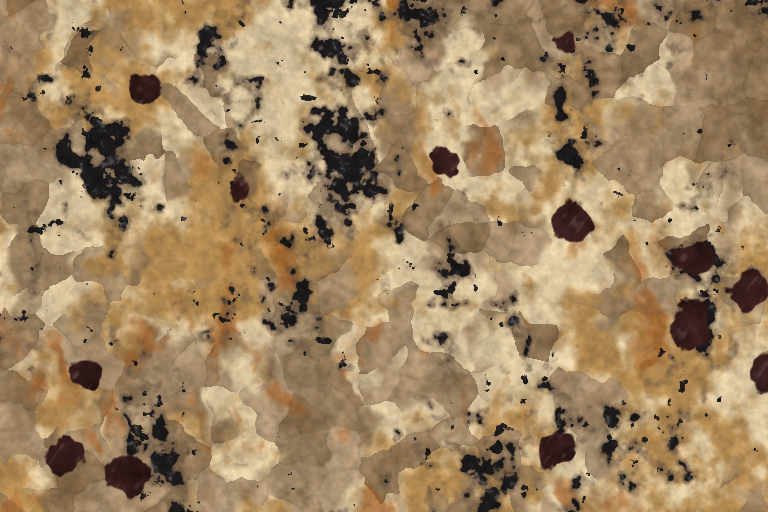
Reproduce this texture procedurally as a WebGL 1 fragment shader.

```glsl
precision highp float;
// Polished granite: cream and gold feldspar, smoky quartz grains, ragged
// upright streaks of black mica, and scattered maroon garnets.
// Layers of warped value noise and cell patterns, in units of canvas height.

uniform vec2 u_resolution;

const vec3 CREAM  = vec3(0.84, 0.76, 0.61);
const vec3 GOLD   = vec3(0.70, 0.54, 0.32);
const vec3 TAN    = vec3(0.66, 0.56, 0.44);
const vec3 UMBER  = vec3(0.48, 0.38, 0.26);
const vec3 SMOKE  = vec3(0.36, 0.29, 0.23);
const vec3 RUST   = vec3(0.58, 0.32, 0.11);
const vec3 MICA   = vec3(0.09, 0.085, 0.09);
const vec3 GARNET = vec3(0.19, 0.09, 0.09);

const float CRYSTAL_SCALE = 13.0;
const vec2  STREAK_SCALE  = vec2(9.0, 3.2);
const float STREAK_TILT   = 0.12;
const float MICA_LEVEL    = 0.645;
const float SPECK_LEVEL   = 0.79;
const float GARNET_SCALE  = 5.0;
const float GARNET_CHANCE = 0.36;
const float GRAIN         = 0.30;

float hash(vec2 p) {
  vec3 q = fract(p.xyx * vec3(0.1031, 0.1030, 0.0973));
  q += dot(q, q.yzx + 33.33);
  return fract((q.x + q.y) * q.z);
}

vec2 hash2(vec2 p) {
  return vec2(hash(p), hash(p + 71.7));
}

float noise(vec2 p) {
  vec2 i = floor(p), f = fract(p);
  f = f * f * (3.0 - 2.0 * f);
  return mix(mix(hash(i), hash(i + vec2(1.0, 0.0)), f.x),
             mix(hash(i + vec2(0.0, 1.0)), hash(i + 1.0), f.x), f.y);
}

float fbm(vec2 p) {
  float sum = 0.0, weight = 0.533;
  for (int i = 0; i < 4; i++) {
    sum += weight * noise(p);
    p = mat2(1.6, 1.2, -1.2, 1.6) * p + 19.3;
    weight *= 0.5;
  }
  return sum;
}

// x: random value of the nearest crystal, y: distance to its border
vec2 crystals(vec2 p) {
  vec2 cell = floor(p);
  float nearest = 9.0, second = 9.0, id = 0.0;
  for (int y = -1; y <= 1; y++) {
    for (int x = -1; x <= 1; x++) {
      vec2 c = cell + vec2(x, y);
      float d = length(c + hash2(c) - p);
      if (d < nearest) {
        second = nearest;
        nearest = d;
        id = hash(c + 37.1);
      } else {
        second = min(second, d);
      }
    }
  }
  return vec2(id, second - nearest);
}

// Signed distance to the closest garnet, in canvas heights
float garnetDistance(vec2 p) {
  vec2 cell = floor(p * GARNET_SCALE);
  float closest = 1.0;
  for (int y = -1; y <= 1; y++) {
    for (int x = -1; x <= 1; x++) {
      vec2 c = cell + vec2(x, y);
      vec2 center = (c + 0.15 + 0.7 * hash2(c + 5.3)) / GARNET_SCALE;
      float radius = mix(0.018, 0.046, hash(c + 13.9));
      float present = step(hash(c + 91.3), GARNET_CHANCE);
      closest = min(closest, mix(1.0, length(p - center) - radius, present));
    }
  }
  return closest;
}

void main() {
  vec2 p = gl_FragCoord.xy / u_resolution.y + 3.0;
  vec2 warp = vec2(fbm(p * 11.0), fbm(p * 11.0 + 40.0)) - 0.5;
  vec2 q = p + 0.09 * warp;
  vec2 tilted = q + vec2(STREAK_TILT * q.y, 0.0);
  float fine = fbm(p * 75.0);
  float mottle = fbm(p * 27.0 + 8.0);

  // Feldspar: cream clouds stained with gold
  float cloud = 0.65 * fbm(tilted * vec2(8.0, 5.5)) + 0.35 * mottle;
  vec3 color = mix(GOLD, CREAM, smoothstep(0.39, 0.59, cloud));

  // Quartz: translucent brown grains gathered in patches
  vec2 crystal = crystals(q * CRYSTAL_SCALE);
  float patches = fbm(tilted * vec2(6.0, 4.0) + 60.0) + 0.30 * (crystal.x - 0.5);
  vec3 quartz = mix(UMBER, TAN, smoothstep(0.1, 0.9, 0.6 * fract(crystal.x * 7.3) + 0.4 * mottle));
  quartz *= 0.93 + 0.07 * smoothstep(0.0, 0.15, crystal.y);
  color = mix(color, quartz, 0.88 * smoothstep(0.46, 0.56, patches + 0.15 * (mottle - 0.5)));

  // Rust stains and fine mineral grain
  float rust = fbm(tilted * vec2(12.0, 6.0) + 25.0) + 0.3 * (mottle - 0.5);
  color = mix(color, RUST, 0.65 * smoothstep(0.62, 0.80, rust));
  color *= 1.0 + GRAIN * (fine - 0.5) + 0.25 * (mottle - 0.5);

  // Mica: smoky halo, ragged black streaks and loose specks
  float streak = fbm(tilted * STREAK_SCALE + 90.0);
  float ragged = 0.6 * streak + 0.4 * fbm(p * 32.0 + 50.0);
  float speck = fbm(p * 42.0 + 15.0) + 0.4 * (streak - 0.5);
  float mica = max(smoothstep(-0.012, 0.014, ragged - MICA_LEVEL),
                   smoothstep(-0.015, 0.025, speck - SPECK_LEVEL));
  color = mix(color, SMOKE, 0.7 * smoothstep(0.55, 0.66, ragged));
  color = mix(color, MICA * (0.5 + fine) + 0.16 * smoothstep(0.62, 0.8, fine), 0.95 * mica);

  // Garnets: rough maroon lumps with pale scratches
  float lump = garnetDistance(p + 0.05 * warp) + 0.035 * (mottle - 0.5);
  float scratch = smoothstep(0.68, 0.90, noise(mat2(0.8, 0.6, -0.6, 0.8) * p * vec2(150.0, 40.0)));
  vec3 garnet = GARNET * (0.45 + 1.1 * mottle) + 0.16 * scratch * fine;
  color = mix(color, garnet, 0.96 * smoothstep(0.003, -0.003, lump));

  gl_FragColor = vec4(clamp(color, 0.0, 1.0), 1.0);
}
```
